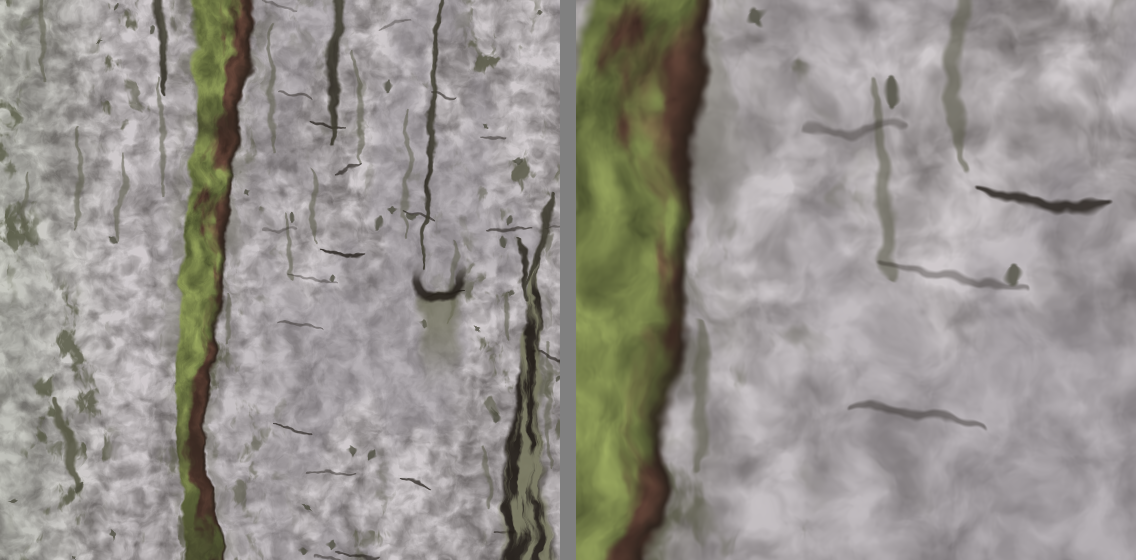
Left, the full canvas; right, a detail of the centre.
This texture is drawn by a Shadertoy shader. Its source:

```glsl
// Weathered grey tree bark with mossy vertical furrows, fine cracks and a knot.

const vec3 PALE_BARK   = vec3(0.81, 0.79, 0.80);
const vec3 SHADED_BARK = vec3(0.44, 0.42, 0.42);
const vec3 SMOOTH_BARK = vec3(0.58, 0.56, 0.58);
const vec3 OLIVE       = vec3(0.35, 0.35, 0.28);
const vec3 MOSS        = vec3(0.45, 0.49, 0.28);
const vec3 RUST        = vec3(0.33, 0.23, 0.19);
const vec3 CREVICE     = vec3(0.13, 0.11, 0.09);
const float GRAIN_CONTRAST = 1.35;
const float WARP = 0.028;
const int CROSS_CRACKS = 22;
const int PITS = 34;
const int SEAMS = 16;

float hash(vec2 p) {
    vec3 q = fract(p.xyx * 0.1031);
    q += dot(q, q.yzx + 33.33);
    return fract((q.x + q.y) * q.z);
}

float noise(vec2 p) {
    vec2 cell = floor(p), f = fract(p);
    f = f * f * (3.0 - 2.0 * f);
    return mix(mix(hash(cell), hash(cell + vec2(1, 0)), f.x),
               mix(hash(cell + vec2(0, 1)), hash(cell + vec2(1, 1)), f.x), f.y);
}

float fbm(vec2 p) {
    float sum = 0.0, gain = 0.52;
    for (int i = 0; i < 4; i++) {
        sum += gain * noise(p);
        p = mat2(0.96, 0.28, -0.28, 0.96) * p * 2.03 + 17.3;
        gain *= 0.5;
    }
    return sum;
}

// Soft stroke that thins out towards both ends.
float crack(vec2 p, vec2 a, vec2 b, float width) {
    vec2 ab = b - a;
    float h = clamp(dot(p - a, ab) / dot(ab, ab), 0.0, 1.0);
    float w = width * (0.25 + 3.0 * h * (1.0 - h));
    return 1.0 - smoothstep(w * 0.4, w + 0.002, length(p - a - ab * h));
}

vec3 barkSurface(vec2 p) {
    float strand = fbm(p * vec2(17.0, 4.0));
    float grain = fbm(p * vec2(48.0, 44.0) + 9.0);
    float flakes = noise(p * vec2(45.0, 140.0) + 31.0);
    float plate = smoothstep(0.50, 0.64, fbm(p * vec2(7.0, 3.5) + 4.7));
    plate *= 0.35 + 0.65 * smoothstep(0.4, 0.6, p.x);
    float tone = 0.57 + GRAIN_CONTRAST * (grain - 0.49)
               + 0.8 * (strand - 0.49) + 0.25 * (flakes - 0.5);
    vec3 col = mix(SHADED_BARK, PALE_BARK, clamp(tone, 0.0, 1.0));
    col = mix(col, SMOOTH_BARK + 0.22 * (grain - 0.4), 0.65 * plate);
    float lichen = smoothstep(0.57, 0.74, fbm(p * vec2(42.0, 26.0) + 60.0));
    lichen *= smoothstep(0.36, 0.6, fbm(p * vec2(9.0, 3.0) + 23.0));
    col = mix(col, OLIVE, 0.85 * lichen * (1.0 - 0.7 * plate));
    return col * mix(vec3(1), vec3(0.97, 1.0, 0.95), 1.0 - smoothstep(0.0, 0.25, p.x));
}

vec3 addScatteredMarks(vec3 col, vec2 p) {
    for (int i = 0; i < SEAMS; i++) {
        float s = float(i);
        vec2 a = vec2((s + hash(vec2(s, 3.0))) / float(SEAMS), hash(vec2(s, 7.0)));
        vec2 b = a + vec2(0.03 * (hash(vec2(s, 11.0)) - 0.5), 0.08 + 0.2 * hash(vec2(s, 13.0)));
        col = mix(col, OLIVE, 0.55 * crack(p, a, b, 0.005));
    }
    for (int i = 0; i < CROSS_CRACKS; i++) {
        float s = float(i) + 40.0;
        vec2 a = vec2(mix(0.45, 1.0, hash(vec2(s, 2.0))), hash(vec2(s, 5.0)));
        vec2 b = a + vec2(0.03 + 0.06 * hash(vec2(s, 8.0)), 0.035 * (hash(vec2(s, 9.0)) - 0.6));
        col = mix(col, CREVICE, (0.3 + 0.5 * hash(vec2(s, 6.0))) * crack(p, a, b, 0.0025));
    }
    for (int i = 0; i < PITS; i++) {
        float s = float(i) + 90.0;
        vec2 a = vec2(hash(vec2(s, 1.0)), hash(vec2(s, 4.0)));
        vec2 b = a + vec2(0.012, 0.03) * (vec2(hash(vec2(s, 15.0)), hash(vec2(s, 16.0))) - 0.5);
        col = mix(col, OLIVE * 0.8, 0.75 * crack(p, a, b + 0.004, 0.004 + 0.008 * hash(vec2(s, 17.0))));
    }
    return col;
}

// Broad trench: moss on its left wall, rust and shadow on its right.
vec3 addMossyFurrow(vec3 col, vec2 p) {
    float low = 1.0 - smoothstep(0.0, 0.18, p.y);
    float centre = 0.345 + 0.055 * smoothstep(0.25, 1.0, p.y) + 0.025 * low;
    float halfWidth = 0.024 + 0.016 * smoothstep(0.2, 0.45, p.y)
                    + 0.012 * smoothstep(0.8, 0.9, p.y) + 0.01 * low;
    float side = (p.x - centre) / halfWidth;
    float rough = fbm(p * vec2(60.0, 38.0) + 80.0);
    float patches = fbm(p * vec2(28.0, 12.0) + 52.0);
    vec3 bed = mix(MOSS, RUST, smoothstep(-0.2, 0.4, side + 3.0 * (patches - 0.5)));
    bed *= 0.55 + 0.9 * rough;
    float pinch = exp(-pow((p.y - 0.78) / 0.025, 2.0)) + exp(-pow((p.y - 0.2) / 0.05, 2.0));
    float dark = max(smoothstep(0.55, 0.95, side), max(0.7 * low, 0.6 * min(pinch, 1.0)));
    bed = mix(bed, CREVICE, 0.75 * dark * smoothstep(0.25, 0.6, rough + 0.15));
    col = mix(col, OLIVE, 0.4 * (1.0 - smoothstep(0.8, 2.2, abs(side))) * smoothstep(0.3, 0.6, rough));
    return mix(col, bed, 1.0 - smoothstep(0.88, 1.08, abs(side)));
}

vec3 addSideFurrows(vec3 col, vec2 p) {
    // Dark cleft widening towards the lower right.
    float depth = 1.0 - smoothstep(0.0, 0.56, p.y);
    float side = (p.x - 0.945 + 0.012 * sin(p.y * 9.0)) / (0.007 + 0.038 * depth);
    float streak = fbm(p * vec2(75.0, 13.0) + 6.0);
    vec3 bed = mix(CREVICE, OLIVE * 1.35, smoothstep(0.32, 0.62, streak));
    float cleft = (1.0 - smoothstep(0.75, 1.15, abs(side))) * (1.0 - smoothstep(0.5, 0.56, p.y));
    col = mix(col, bed, 0.92 * cleft);
    float cuts = max(crack(p, vec2(0.99, 0.66), vec2(0.945, 0.49), 0.009),
                     crack(p, vec2(0.93, 0.57), vec2(0.945, 0.46), 0.007));
    // Narrow upright clefts.
    cuts = max(cuts, crack(p, vec2(0.61, 1.08), vec2(0.59, 0.74), 0.012));
    cuts = max(cuts, crack(p, vec2(0.79, 1.06), vec2(0.755, 0.52), 0.006));
    cuts = max(cuts, crack(p, vec2(0.275, 1.08), vec2(0.30, 0.83), 0.010));
    col = mix(col, mix(CREVICE, OLIVE, 0.9 * streak), 0.9 * cuts);
    return mix(col, OLIVE, 0.9 * crack(p, vec2(0.10, 0.29), vec2(0.14, 0.13), 0.013));
}

vec3 addKnot(vec3 col, vec2 p) {
    vec2 q = p - vec2(0.785, 0.505);
    float stain = (1.0 - smoothstep(0.02, 0.045, abs(q.x))) * smoothstep(-0.22, -0.06, q.y)
                * (1.0 - smoothstep(-0.04, -0.02, q.y));
    col = mix(col, OLIVE * 1.25, 0.7 * stain);
    float rim = 1.0 - smoothstep(0.004, 0.014, abs(length(q) - 0.04));
    return mix(col, CREVICE, 0.85 * rim * (1.0 - smoothstep(-0.015, 0.03, q.y)));
}

void mainImage(out vec4 fragColor, in vec2 fragCoord) {
    vec2 uv = fragCoord / iResolution.xy;
    vec2 p = uv + WARP * (vec2(fbm(uv * 24.0), fbm(uv * 24.0 + 70.0)) - 0.49);
    vec3 col = addScatteredMarks(barkSurface(p), p);
    col = addMossyFurrow(col, p);
    col = addSideFurrows(col, p);
    col = addKnot(col, p);
    fragColor = vec4(col, 1.0);
}
```
